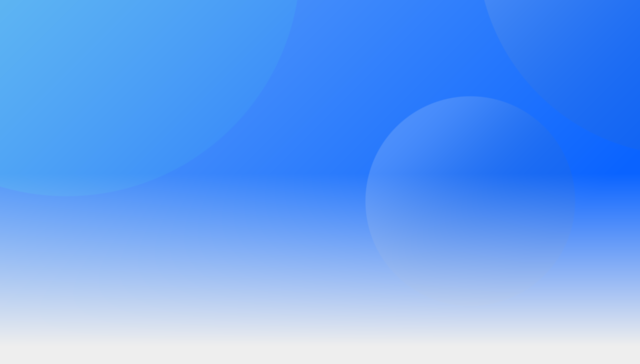
A Shadertoy shader for this background:

```glsl
// Soft blue backdrop: a diagonal gradient carries three translucent discs,
// and the lower half dissolves vertically into pale grey.
// Lengths are in canvas heights, with y measured down from the top edge.

#define SKY_LIGHT vec3(0.40, 0.65, 0.97)
#define SKY_DEEP vec3(0.04, 0.39, 1.00)
#define PALE_GREY vec3(0.932)
#define AQUA vec3(0.28, 0.85, 0.90)
#define GLASS_LIGHT vec3(0.96)
#define GLASS_SHADE vec3(0.32, 0.42, 0.55)
#define DIAGONAL_SPAN 2.17
#define FADE_START 0.477
#define FADE_END 0.950

// Antialiased coverage of a disc
float disc(vec2 p, vec2 center, float radius) {
    float pixel = 1.0 / iResolution.y;
    return smoothstep(pixel, -pixel, length(p - center) - radius);
}

// Glass disc: bright on its upper left, faintly shaded on its lower right
vec3 addGlass(vec3 color, vec2 p, vec2 center, float radius) {
    float across = dot(p - center, vec2(0.7071)) / radius;
    float shade = smoothstep(-1.0, 0.3, across);
    vec3 tint = mix(GLASS_LIGHT, GLASS_SHADE, shade);
    float opacity = mix(0.17, 0.10, shade);
    return mix(color, tint, opacity * disc(p, center, radius));
}

void mainImage(out vec4 fragColor, in vec2 fragCoord) {
    vec2 p = vec2(fragCoord.x, iResolution.y - fragCoord.y) / iResolution.y;

    // Diagonal sky gradient
    float diagonal = clamp((p.x + p.y) / DIAGONAL_SPAN, 0.0, 1.0);
    vec3 color = mix(SKY_LIGHT, SKY_DEEP, diagonal);

    // Large aqua disc, weakening along the diagonal
    float aquaOpacity = mix(0.29, 0.10, clamp(p.x + p.y, 0.0, 1.0));
    color = mix(color, AQUA, aquaOpacity * disc(p, vec2(0.183, -0.103), 0.642));

    // Glass discs at the upper right and lower middle
    color = addGlass(color, p, vec2(1.886, -0.148), 0.575);
    color = addGlass(color, p, vec2(1.292, 0.5525), 0.288);

    // Vertical fade over everything
    float fade = clamp((p.y - FADE_START) / (FADE_END - FADE_START), 0.0, 1.0);
    color = mix(color, PALE_GREY, fade);

    fragColor = vec4(color, 1.0);
}
```
